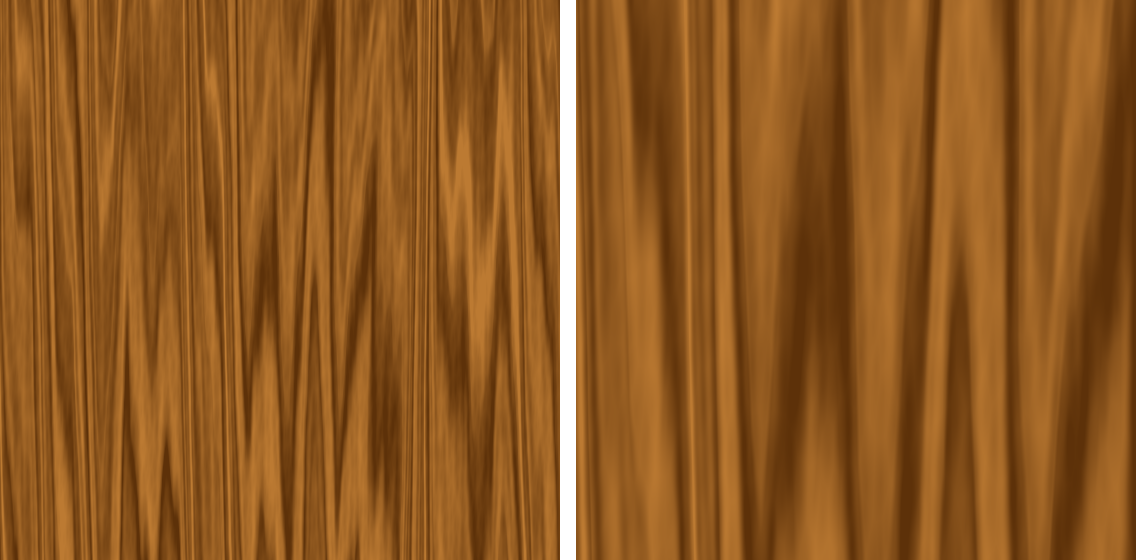
Left, the full canvas; right, a detail of the centre.
Reproduce this texture procedurally as a Shadertoy shader.

```glsl
// Warm brown wood veneer: straight pinstriped grain between tall cathedral arches.
// A height field is sliced into growth rings by layered sines, then cellular
// noise stretched along the trunk adds streaks and short fibre flecks.

const vec3 DARK_WOOD = vec3(0.40, 0.22, 0.05);
const vec3 LIGHT_WOOD = vec3(0.70, 0.45, 0.18);
const float TAU = 6.2831853;

vec2 hash2(vec2 cell) {
    vec2 q = vec2(dot(cell, vec2(127.1, 311.7)), dot(cell, vec2(269.5, 183.3)));
    return fract(sin(q) * 43758.545);
}

// Distance to the nearest scattered point, centred around zero
float cellular(vec2 p) {
    vec2 cell = floor(p);
    float nearest = 2.0;
    for (int j = -1; j <= 1; j++) {
        for (int i = -1; i <= 1; i++) {
            vec2 neighbour = cell + vec2(i, j);
            nearest = min(nearest, length(neighbour + hash2(neighbour) - p));
        }
    }
    return nearest - 0.45;
}

// Sine that fades out once its cycles become too narrow to draw
float fadedSine(float x, float frequency, float phase, float footprint) {
    float fade = 1.0 - smoothstep(0.3, 0.6, footprint * frequency);
    return fade * sin(TAU * frequency * x + phase);
}

// Steep slopes across x give straight grain, gentle waves give arches
float grainHeight(vec2 p, float rise) {
    float lean = exp(-pow((p.x - 0.68) / 0.09, 2.0));
    float x = p.x - 0.05 * lean * (p.y - 0.5);
    float straight = 7.0 * smoothstep(-0.04, 0.19, x)
                   + 5.0 * smoothstep(0.31, 0.44, x)
                   + 5.5 * smoothstep(0.68, 0.83, x)
                   + 4.0 * smoothstep(0.92, 1.04, x);
    float waves = 0.42 * sin(74.0 * x + 0.7 * sin(2.3 * p.y + 1.0))
                + 0.34 * sin(41.0 * x + 0.5 * sin(3.1 * p.y))
                + 0.07 * sin(187.0 * x + 1.4 * p.y)
                + 0.03 * sin(331.0 * x - 2.0 * p.y);
    float ripple = 0.13 * cellular(p * vec2(65.0, 4.0));
    return straight + waves + ripple + rise * p.y;
}

// Irregular ring tones, with one crisp late-wood edge per ring
float ringTone(float height, float footprint) {
    float bands = 0.28 * fadedSine(height, 0.83, 0.6, footprint)
                + 0.20 * fadedSine(height, 1.37, 2.1, footprint)
                + 0.13 * fadedSine(height, 2.61, 4.0, footprint);
    float phase = fract(height);
    float edge = clamp(footprint * 1.5, 0.09, 0.9);
    float ramp = phase - smoothstep(1.0 - edge, 1.0, phase) - 0.5 + 0.5 * edge;
    return bands - 0.32 * ramp;
}

// Fine vertical lines of uneven spacing
float pinstripes(float x) {
    return 0.6 * sin(307.0 * x + 2.0 * sin(47.0 * x))
         + 0.4 * sin(541.0 * x + 3.0 * sin(29.0 * x));
}

void mainImage(out vec4 fragColor, in vec2 fragCoord) {
    vec2 uv = fragCoord / iResolution.xy;

    // Growth rings
    float height = grainHeight(uv, 1.5);
    float footprint = fwidth(height);
    float tone = 0.55 + ringTone(height, footprint);

    // Long streaks, pinstripes and slanted fibre flecks
    vec2 fibre = vec2(uv.x - 0.03 * uv.y, uv.y);
    tone += 0.28 * cellular(uv * vec2(48.0, 1.3));
    tone += 0.09 * pinstripes(uv.x);
    tone += 0.17 * cellular(fibre * vec2(150.0, 24.0));

    vec3 wood = mix(DARK_WOOD, LIGHT_WOOD, clamp(tone, -0.12, 1.12));
    fragColor = vec4(wood, 1.0);
}
```
